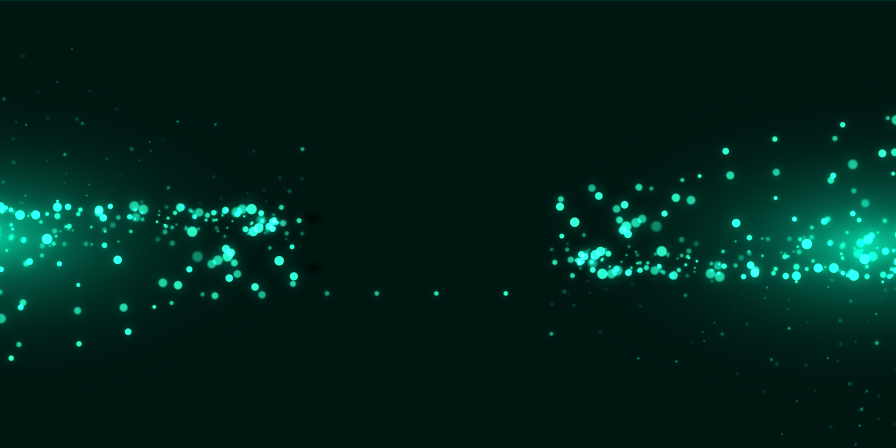
Write a Shadertoy shader that draws this background.

```glsl
const vec3 BASE = vec3(0.0, 0.086, 0.067);
const vec3 GLOW = vec3(0.03, 1.0, 0.77);
const vec3 TEAL = vec3(0.0, 0.50, 0.39);
const vec3 MINT = vec3(0.22, 0.93, 0.74);
const vec3 EDGE = vec3(0.0, 0.10, 0.08);

// Positions use the canvas height as unit
const vec2 PIVOT = vec2(0.953, 0.461);
const vec2 GLOW_CENTER = vec2(-0.035, 0.468);
const vec2 GLOW_SIZE = vec2(0.31, 0.155);
const vec2 CORE_SIZE = vec2(0.12, 0.055);
const float GLOW_POWER = 0.36;
const float CORE_POWER = 0.28;
const vec2 PANEL_CENTER = vec2(0.996, 0.456);
const vec2 PANEL_HALF = vec2(0.297, 0.055);
const float LEFT_END = -0.1;
const int BOKEH_COUNT = 110;
const int BAND_COUNT = 90;
const int DUST_COUNT = 90;
const int BRIDGE_COUNT = 4;

vec4 hash4(float n) {
    return fract(sin(n * vec4(12.99, 78.23, 37.72, 93.99) + 1.7) * 43758.5453);
}

float gauss(vec2 v) {
    return exp(-dot(v, v));
}

// Disc with a faint halo; dim discs have softer edges
vec3 particle(vec2 offset, float radius, float power) {
    float d = length(offset);
    float soft = 0.75 / iResolution.y + radius * 0.5 * (1.0 - power);
    float disc = 1.0 - smoothstep(radius - soft, radius + soft, d);
    float halo = 0.22 * gauss(offset / (radius * 2.0));
    return power * (mix(TEAL, MINT, power) * disc + TEAL * halo);
}

// Large lights, hanging below the axis
vec3 bokeh(vec2 q) {
    vec3 light = vec3(0.0);
    for (int i = 0; i < BOKEH_COUNT; i++) {
        vec4 h = hash4(float(i) + 11.0);
        float x = mix(LEFT_END, 0.66, pow(h.x, 1.35));
        float y = 0.54 - 0.36 * h.y * h.y * (1.0 - 0.75 * max(x, 0.0));
        float radius = mix(0.004, 0.0115, h.z);
        light += particle(q - vec2(x, y), radius, mix(0.4, 1.0, sqrt(h.w)));
    }
    return light;
}

// Small lights in a band that narrows towards the middle
vec3 band(vec2 q) {
    vec3 light = vec3(0.0);
    for (int i = 0; i < BAND_COUNT; i++) {
        vec4 h = hash4(float(i) + 307.0);
        float x = mix(LEFT_END, 0.69, h.x);
        float spread = mix(0.075, 0.03, max(x, 0.0) / 0.69);
        float y = 0.495 + spread * (h.y + h.w - 1.0);
        float radius = mix(0.002, 0.006, h.z * h.z);
        light += particle(q - vec2(x, y), radius, mix(0.35, 0.95, h.w));
    }
    return light;
}

// Fine dust rising along the outer edge
vec3 dust(vec2 q) {
    vec3 light = vec3(0.0);
    for (int i = 0; i < DUST_COUNT; i++) {
        vec4 h = hash4(float(i) + 701.0);
        float x = mix(LEFT_END, 0.68, pow(h.x, 1.6));
        float y = 0.52 + 0.46 * h.y * h.y * (1.0 - max(x, 0.0));
        float radius = mix(0.0015, 0.0045, h.z * h.z);
        light += particle(q - vec2(x, y), radius, mix(0.15, 0.7, h.w * h.w));
    }
    return light;
}

// Few lights joining both clusters
vec3 bridge(vec2 p) {
    vec3 light = vec3(0.0);
    for (int i = 0; i < BRIDGE_COUNT; i++) {
        float n = float(i);
        vec2 center = vec2(0.73 + 0.1 * n + 0.011 * n * n, 0.345);
        light += particle(p - center, 0.005, mix(0.6, 0.95, n / 3.0));
    }
    return light;
}

void mainImage(out vec4 fragColor, in vec2 fragCoord) {
    vec2 p = fragCoord / iResolution.y;
    p.x += 1.0 - 0.5 * iResolution.x / iResolution.y;

    // Half turn: both clusters share one layout
    vec2 q = p.x < PIVOT.x ? p : 2.0 * PIVOT - p;

    // Side glow
    vec2 g = q - GLOW_CENTER;
    float glow = GLOW_POWER * gauss(g / GLOW_SIZE) + CORE_POWER * gauss(g / CORE_SIZE);
    vec3 color = BASE + GLOW * glow;

    // Shadows at the corners of the empty central panel
    vec2 corner = abs(p - PANEL_CENTER) - PANEL_HALF;
    color *= 1.0 - 0.55 * gauss(corner / vec2(0.018, 0.011));

    color += bokeh(q) + band(q) + dust(q) + bridge(p);

    // Thin light line along the top
    color += EDGE * smoothstep(0.995, 1.0, p.y);
    fragColor = vec4(min(color, 1.0), 1.0);
}
```
